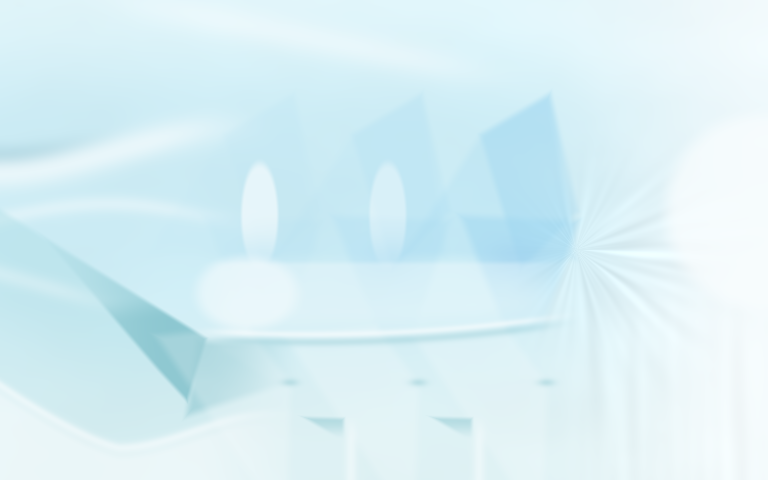
Write a Shadertoy shader that draws this background.

```glsl
// Pale icy abstract: translucent sheets, blue blades and white glows on a soft gradient.
// Shapes are soft convex quads, ellipses and curves; repeated parts step left in a loop,
// and gradient noise adds haze, fibres and streaks. Height is 1 unit, width about 1.6.

vec2 hash2(vec2 p) {
    p = vec2(dot(p, vec2(127.1, 311.7)), dot(p, vec2(269.5, 183.3)));
    return fract(sin(p) * 43758.5) * 2.0 - 1.0;
}

float gradientNoise(vec2 p) {
    vec2 i = floor(p), f = p - i;
    vec2 u = f * f * (3.0 - 2.0 * f);
    vec2 e = vec2(1.0, 0.0);
    return mix(mix(dot(hash2(i), f), dot(hash2(i + e), f - e), u.x),
               mix(dot(hash2(i + e.yx), f - e.yx), dot(hash2(i + 1.0), f - 1.0), u.x), u.y);
}

float fbm(vec2 p) {
    float sum = 0.0, gain = 0.5;
    for (int i = 0; i < 4; i++) {
        sum += gain * gradientNoise(p);
        p = mat2(1.6, 1.2, -1.2, 1.6) * p;
        gain *= 0.5;
    }
    return sum;
}

// Distance to the right of the line from a to b
float side(vec2 p, vec2 a, vec2 b) {
    vec2 d = normalize(b - a);
    return dot(p - a, vec2(d.y, -d.x));
}

// Soft convex quad, corners in clockwise order
float quad(vec2 p, vec2 a, vec2 b, vec2 c, vec2 d, float soft) {
    float inside = min(min(side(p, a, b), side(p, b, c)), min(side(p, c, d), side(p, d, a)));
    return smoothstep(-soft, soft, inside);
}

float glow(vec2 p, vec2 centre, vec2 size) {
    vec2 q = (p - centre) / size;
    return exp(-dot(q, q));
}

float disc(vec2 p, vec2 centre, vec2 radius, float soft) {
    return 1.0 - smoothstep(1.0 - soft, 1.0 + soft, length((p - centre) / radius));
}

float line(float d, float width) {
    return exp(-d * d / (width * width));
}

void mainImage(out vec4 fragColor, in vec2 fragCoord) {
    vec2 p = fragCoord / iResolution.y;
    p.x *= 1.6 * iResolution.y / iResolution.x;
    vec3 white = vec3(0.975, 0.99, 0.995);
    vec3 teal = vec3(0.50, 0.75, 0.79);
    vec3 blue = vec3(0.62, 0.84, 0.94);
    float haze = fbm(p * vec2(2.5, 4.0));

    // Base gradient with a pale top, base and right side
    vec3 col = mix(vec3(0.87, 0.945, 0.955), vec3(0.80, 0.925, 0.96), smoothstep(0.05, 0.5, p.y));
    col = mix(col, vec3(0.90, 0.97, 0.985), 0.8 * smoothstep(0.72, 1.02, p.y));
    col = mix(col, white, 0.75 * smoothstep(1.0, 1.6, p.x + 0.1 * haze));
    col += 0.035 * haze;

    // Silky bands across the upper left
    float bandFade = 1.0 - smoothstep(0.3, 0.6, p.x);
    float band = p.y - 0.665 - 0.095 * smoothstep(0.0, 0.5, p.x);
    col = mix(col, white, 0.65 * bandFade * line(band + 0.025, 0.035));
    col -= vec3(0.10, 0.07, 0.06) * line(band - 0.012, 0.022) * (1.0 - smoothstep(0.0, 0.3, p.x));
    col = mix(col, white, 0.45 * line(p.y - 1.0 + 0.2 * (p.x - 0.25), 0.035)
        * smoothstep(0.1, 0.5, p.x) * (1.0 - smoothstep(0.8, 1.15, p.x)));
    col = mix(col, white, 0.4 * bandFade * line(p.y - 0.545 - 0.03 * sin(p.x * 7.0), 0.018));

    // Teal sheet at the lower left, bounded by a bright ridge
    float top = 0.504 - 0.63 * (p.x - 0.094);
    float ridge = p.x < 0.25 ? 0.067 + 0.131 * pow(1.0 - p.x / 0.25, 1.3)
                             : 0.067 + 0.07 * smoothstep(0.25, 0.56, p.x);
    float sheetFade = 1.0 - smoothstep(0.4, 0.65, p.x);
    float sheet = smoothstep(-0.01, 0.01, top - p.y) * smoothstep(-0.012, 0.012, p.y - ridge);
    float sheetDepth = 0.2 + 0.25 * smoothstep(0.05, 0.3, p.y - ridge);
    col = mix(col, vec3(0.68, 0.87, 0.90), sheet * sheetFade * sheetDepth);
    col = mix(col, white, 0.5 * sheetFade * smoothstep(0.0, 0.03, ridge - p.y));
    col = mix(col, white, 0.6 * sheetFade * line(p.y - ridge, 0.011));
    col = mix(col, white, 0.3 * line(p.y - 0.43 + 0.28 * p.x, 0.02) * (1.0 - smoothstep(0.1, 0.3, p.x)));

    // Dark folds of the sheet
    float fold = quad(p, vec2(0.094, 0.504), vec2(0.43, 0.295), vec2(0.39, 0.165), vec2(0.33, 0.23), 0.006);
    col = mix(col, teal, fold * (0.4 + 0.4 * smoothstep(0.1, 0.36, p.x) - 0.3 * smoothstep(0.30, 0.36, p.y - 0.1 * p.x)));
    float cup = quad(p, vec2(0.41, 0.29), vec2(0.64, 0.28), vec2(0.64, 0.215), vec2(0.39, 0.135), 0.012);
    col = mix(col, teal, 0.75 * cup * (1.0 - smoothstep(0.42, 0.64, p.x)) * (0.85 + haze));

    // Blades, petals and hooks, fading with each step left
    for (int i = 0; i < 3; i++) {
        float k = float(i);
        vec2 q = p + vec2(0.267 * k, 0.0);
        float strength = exp(-0.85 * k);
        float wing = quad(q, vec2(0.84, 0.47), vec2(1.0, 0.715), vec2(1.146, 0.805), vec2(1.2, 0.46), 0.012);
        float blade = quad(q, vec2(1.0, 0.72), vec2(1.146, 0.805), vec2(1.205, 0.56), vec2(1.085, 0.44), 0.009);
        float tail = quad(q, vec2(0.96, 0.55), vec2(1.205, 0.54), vec2(1.13, 0.31), vec2(1.055, 0.31), 0.012);
        col = mix(col, blue, strength * (0.22 * wing + 0.42 * blade * (0.8 + haze)));
        col = mix(col, blue, strength * 0.5 * tail * smoothstep(0.25, 0.5, q.y));
        col = mix(col, vec3(0.63, 0.82, 0.94), 0.45 * strength * glow(q, vec2(1.07, 0.46), vec2(0.06, 0.04)));
        float skirt = quad(q, vec2(0.86, 0.3), vec2(1.05, 0.32), vec2(1.14, 0.2), vec2(1.13, -0.1), 0.012);
        col = mix(col, white, 0.22 * skirt);
        col = mix(col, teal, 0.35 * glow(q, vec2(1.138, 0.203), vec2(0.018, 0.008)));
        if (i > 0) {
            float petal = disc(q, vec2(0.808 + 0.267, 0.55), vec2(0.038, 0.11), 0.12);
            col = mix(col, white, (0.2 + 0.22 * k) * petal * smoothstep(0.40, 0.56, q.y));
            float hook = quad(q, vec2(1.17, 0.13), vec2(1.25, 0.128), vec2(1.25, 0.085), vec2(1.235, 0.09), 0.006);
            col = mix(col, teal, 0.45 * hook * smoothstep(0.08, 0.13, q.y));
            col = mix(col, white, 0.5 * line(q.x - 1.265, 0.012) * (1.0 - smoothstep(0.08, 0.14, q.y)));
        }
    }

    // Pale veil through the middle and the curl at its left end
    float span = smoothstep(0.4, 0.52, p.x) * (1.0 - smoothstep(1.05, 1.22, p.x));
    float seam = 0.295 + 0.14 * (p.x - 0.65) * (p.x - 0.65);
    col = mix(col, white, 0.32 * span * smoothstep(0.46, 0.445, p.y) * smoothstep(seam - 0.02, seam + 0.06, p.y));
    col = mix(col, white, 0.6 * span * line(p.y - seam - 0.008, 0.007));
    col = mix(col, teal, 0.3 * span * line(p.y - seam + 0.008, 0.009));
    col = mix(col, white, 0.5 * disc(p, vec2(0.515, 0.39), vec2(0.105, 0.075), 0.2));

    // Fibres and hanging streaks on the right, then the white disc
    vec2 r = p - vec2(1.2, 0.48);
    float fibre = gradientNoise(vec2(atan(r.y, r.x) * 9.0, length(r) * 5.0));
    col += 0.13 * fibre * glow(p, vec2(1.34, 0.43), vec2(0.17, 0.16));
    float streak = gradientNoise(vec2(p.x * 32.0, p.y * 2.5));
    col += 0.06 * streak * smoothstep(1.15, 1.27, p.x) * (1.0 - smoothstep(0.25, 0.45, p.y));
    col = mix(col, white, 0.7 * disc(p, vec2(1.59, 0.56), vec2(0.2), 0.12));
    col = mix(col, white, 0.6 * glow(p, vec2(1.6, 0.3), vec2(0.2, 0.3)));
    fragColor = vec4(clamp(col, 0.0, 1.0), 1.0);
}
```
